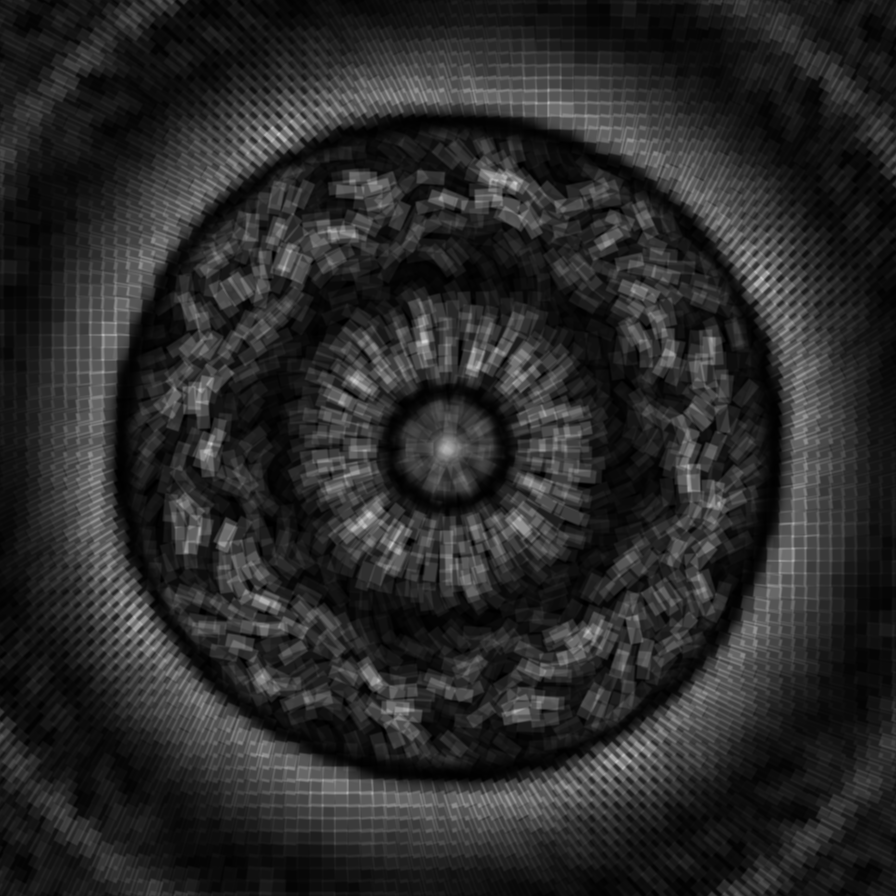
Write a WebGL 1 fragment shader that draws this background.

```glsl
precision highp float;

uniform vec2 u_resolution;

const float TAU = 6.283185;
const float CELL = 0.0140;
const float EDGE = 0.0016;

float hash(vec2 p) {
  vec3 q = fract(p.xyx * vec3(0.1031, 0.1030, 0.0973));
  q += dot(q, q.yzx + 33.33);
  return fract((q.x + q.y) * q.z);
}

// Gaussian falloff around a centre value.
float bump(float x, float centre, float width) {
  float d = (x - centre) / width;
  return exp(-d * d);
}

// Polar value noise that repeats every quarter turn.
float polarNoise(float angle, float radius, float count, float rows) {
  vec2 q = vec2(angle / TAU * 4.0 * count, radius * rows);
  vec2 i = floor(q);
  vec2 f = fract(q);
  f = f * f * (3.0 - 2.0 * f);
  float left = mod(i.x, count);
  float right = mod(i.x + 1.0, count);
  float low = mix(hash(vec2(left, i.y)), hash(vec2(right, i.y)), f.x);
  float high = mix(hash(vec2(left, i.y + 1.0)), hash(vec2(right, i.y + 1.0)), f.x);
  return mix(low, high, f.y);
}

// Soft dots spaced evenly around a circle.
float dots(float angle, float radius, float count, float orbit, float start, float size) {
  float stepAngle = TAU / count;
  float turn = mod(angle - radians(start) + 0.5 * stepAngle, stepAngle) - 0.5 * stepAngle;
  return bump(length(vec2(turn * orbit, radius - orbit)), 0.0, size);
}

// Brightness of the concentric bands.
float bandTone(float angle, float r) {
  float coarse = polarNoise(angle, r, 9.0, 42.0);
  float count = 22.0 + 20.0 * step(0.4, r);
  float fine = polarNoise(angle + 0.12 * coarse, r, count, 55.0);
  float ridge = 1.0 - abs(2.0 * fine - 1.0);
  float mottle = smoothstep(0.38, 0.92, 0.6 * ridge + 0.4 * coarse);

  float inner = smoothstep(0.055, 0.115, r) * (1.0 - smoothstep(0.125, 0.190, r));
  inner *= 0.17 + 0.28 * coarse;
  float middle = bump(r, 0.287, 0.058) * (0.04 + 0.36 * mottle);
  float rim = smoothstep(0.370, 0.390, r) * exp(-max(r - 0.392, 0.0) / 0.056);
  rim *= (0.38 + 0.10 * fine) * (1.0 - smoothstep(0.43, 0.53, r));
  float corner = bump(r, 0.596, 0.012) * (0.14 + 0.12 * fine);
  float haze = 0.015 + 0.07 * mottle + 0.06 * mottle * smoothstep(0.50, 0.54, r);

  float sparks = 0.24 * dots(angle, r, 4.0, 0.119, 61.0, 0.013);
  sparks += 0.24 * dots(angle, r, 4.0, 0.317, 17.5, 0.010);
  sparks += 0.16 * dots(angle, r, 4.0, 0.394, 28.0, 0.011);
  sparks += 0.13 * dots(angle, r, 4.0, 0.417, 13.0, 0.010);
  sparks += 0.14 * dots(angle, r, 4.0, 0.402, 71.0, 0.010);
  return inner + middle + rim + corner + haze + sparks + 0.10 * bump(r, 0.035, 0.016);
}

// Stroke direction: radial inside, swirling midway, slanted outside.
float strokeAngle(float angle, float r) {
  float midway = smoothstep(0.14, 0.23, r) * (1.0 - smoothstep(0.34, 0.38, r));
  float swirl = 0.4 + 2.6 * polarNoise(angle, r, 9.0, 24.0);
  return angle + midway * swirl + 0.3 * smoothstep(0.36, 0.39, r);
}

float strokeMask(vec2 offset, float angle, vec2 halfSize) {
  float c = cos(angle);
  float s = sin(angle);
  vec2 local = vec2(c * offset.x + s * offset.y, c * offset.y - s * offset.x);
  vec2 cover = 1.0 - smoothstep(halfSize - EDGE, halfSize + EDGE, abs(local));
  return cover.x * cover.y;
}

// Overlapping translucent strokes, scattered inside and gridded outside.
float strokes(vec2 p) {
  vec2 home = floor(p / CELL);
  float sum = 0.0;
  for (int y = -2; y <= 2; y++) {
    for (int x = -2; x <= 2; x++) {
      vec2 id = home + vec2(float(x), float(y));
      vec2 centre = (id + 0.5) * CELL;
      float loose = 1.0 - 0.9 * smoothstep(0.35, 0.38, length(centre));
      vec2 jitter = vec2(hash(id + 13.0), hash(id + 47.0)) - 0.5;
      centre += 0.75 * CELL * loose * jitter;
      float r = length(centre);
      float angle = atan(centre.y, centre.x);
      vec2 halfSize = vec2(0.0155, 0.0073);
      float weight = CELL * CELL / (4.0 * halfSize.x * halfSize.y);
      float mask = strokeMask(p - centre, strokeAngle(angle, r), halfSize);
      float vary = 1.0 + 0.5 * loose * (hash(id + 71.0) - 0.5);
      sum += mask * weight * vary * bandTone(angle, r);
    }
  }
  return sum;
}

void main() {
  vec2 p = (gl_FragCoord.xy - 0.5 * u_resolution) / min(u_resolution.x, u_resolution.y);
  float r = length(p);
  float angle = atan(p.y, p.x);

  // Ragged dark gutters, deepest at four arcs.
  float tone = strokes(p);
  float ragged = 0.008 * (polarNoise(angle, r, 20.0, 40.0) - 0.5);
  float arc = smoothstep(0.0, 1.0, cos(4.0 * (angle - radians(86.0))));
  tone *= 1.0 - 0.75 * bump(r + ragged, 0.366, 0.009);
  tone *= 1.0 - 0.75 * arc * bump(r, 0.362, 0.013);
  tone *= 1.0 - 0.85 * bump(r + ragged, 0.065, 0.009);

  // Petals and central glow.
  tone += 0.06 * (1.0 - smoothstep(0.049, 0.057, r));
  tone += 0.12 * dots(angle, r, 8.0, 0.042, 22.0, 0.012);
  tone += 0.52 * bump(r, 0.0, 0.016);
  gl_FragColor = vec4(vec3(clamp(tone, 0.0, 1.0)), 1.0);
}
```
